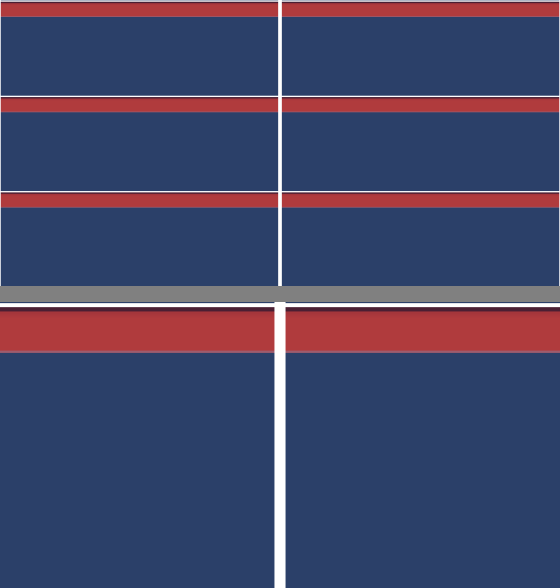
Top: the whole. Bottom: its middle third, enlarged.
This pattern is drawn by a Shadertoy shader. Its source:

```glsl
// Navy panels with a red header band, in a 2 by 3 grid split by thin white gaps.

// Antialiased step: 0 below the edge, 1 above it, one pixel wide.
float edgeStep(float edge, float x, float pixel) {
    return clamp((x - edge) / pixel + 0.5, 0.0, 1.0);
}

void mainImage(out vec4 fragColor, in vec2 fragCoord) {
    vec2 grid = vec2(2.0, 3.0);
    vec2 cell = fragCoord / iResolution.xy * grid;
    vec2 pixel = grid / iResolution.xy;

    // Depth below the top of the panel, as a fraction of its height
    float depth = fract(-cell.y);

    vec3 navy = vec3(0.17, 0.25, 0.41);
    vec3 maroon = vec3(0.29, 0.12, 0.20);
    vec3 white = vec3(1.0);
    vec3 red = mix(vec3(0.64, 0.21, 0.23), vec3(0.69, 0.23, 0.24),
                   smoothstep(0.033, 0.06, depth));

    // Stack from the top: gap, dark rim, red band, pale rule, navy body
    vec3 color = mix(navy, white, edgeStep(0.004, depth, pixel.y));
    color = mix(color, maroon, edgeStep(0.018, depth, pixel.y));
    color = mix(color, red, edgeStep(0.033, depth, pixel.y));
    color = mix(color, vec3(0.62, 0.36, 0.43), edgeStep(0.170, depth, pixel.y));
    color = mix(color, navy, edgeStep(0.178, depth, pixel.y));

    // Upright gaps: wide in the middle, narrow where the canvas wraps
    float seam = floor(cell.x + 0.5);
    float halfWidth = mix(0.0027, 0.0066, mod(seam, 2.0));
    float gap = 1.0 - edgeStep(halfWidth, abs(cell.x - seam), pixel.x);
    color = mix(color, white, gap);

    fragColor = vec4(color, 1.0);
}
```
